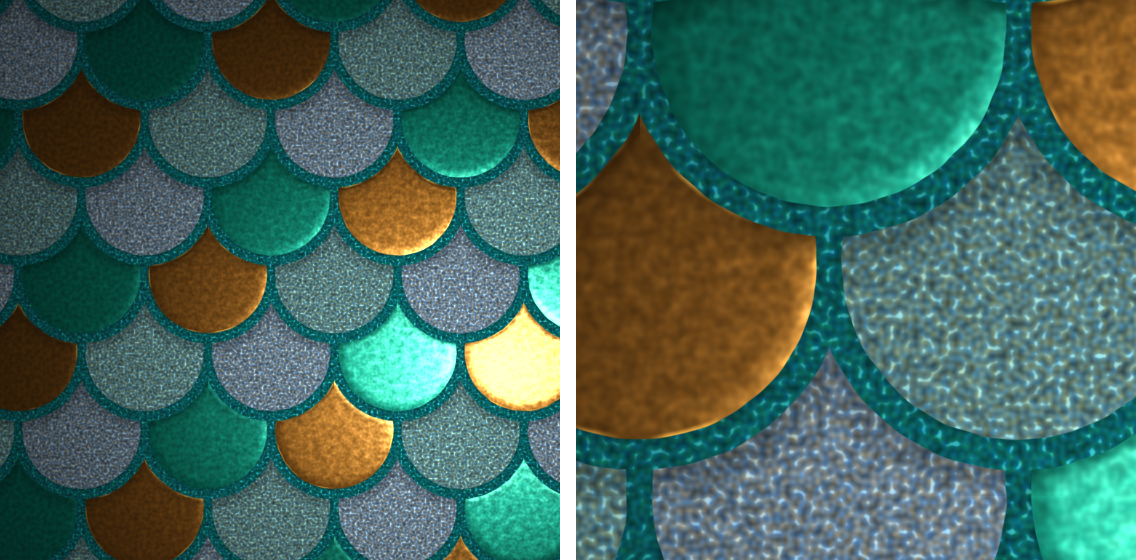
Left: the whole. Right: its middle third, enlarged.
A Shadertoy shader for this pattern:

```glsl
// Overlapping fish scales in foil and glitter paper, lit by a spot at the lower right.

const vec2 PITCH = vec2(0.2257, 0.139);    // column and row spacing
const vec2 ORIGIN = vec2(0.0326, 0.0725);  // centre of the first scale, y down
const float FILL_RADIUS = 0.1055;
const float RIM_RADIUS = 0.1237;
const vec2 HOTSPOT = vec2(0.90, 0.34);

vec2 hash22(vec2 p) {
    vec3 a = fract(p.xyx * vec3(0.1031, 0.1030, 0.0973));
    a += dot(a, a.yzx + 33.33);
    return fract((a.xx + a.yz) * a.zy);
}

float gradDot(vec2 cell, vec2 corner, vec2 f) {
    float angle = 6.2832 * hash22(cell + corner).x;
    return dot(vec2(cos(angle), sin(angle)), f - corner);
}

// Gradient noise, roughly -0.7 to 0.7
float gradientNoise(vec2 p) {
    vec2 i = floor(p), f = p - i;
    vec2 w = f * f * f * (f * (f * 6.0 - 15.0) + 10.0);
    float low = mix(gradDot(i, vec2(0, 0), f), gradDot(i, vec2(1, 0), f), w.x);
    float high = mix(gradDot(i, vec2(0, 1), f), gradDot(i, vec2(1, 1), f), w.x);
    return mix(low, high, w.y);
}

vec2 noise2(vec2 p) {
    return vec2(gradientNoise(p), gradientNoise(p + 71.3));
}

float diffuseLight(vec2 p) {
    vec2 d = p - vec2(0.75, 0.36);
    return 0.36 + 0.64 * exp(-2.2 * dot(d, d));
}

// Matte paper with fine tinted sparkle
vec3 glitter(vec2 p, vec3 base, float light) {
    vec2 fine = noise2(p * 210.0);
    float coarse = gradientNoise(p * 95.0 + 17.0);
    vec3 tint = 1.0 + vec3(0.45, 0.1, -0.25) * fine.y;
    float flake = smoothstep(0.18, 0.55, fine.x) * light * light;
    vec3 paper = base * light * tint * (1.0 + 0.55 * fine.x + 0.25 * coarse);
    return paper + flake * vec3(0.18, 0.27, 0.27);
}

// Crinkled metal; tilt is the slope of the embossed edge
vec3 foil(vec2 p, vec3 base, vec3 sheen, vec2 tilt, float light) {
    vec2 crinkle = 0.10 * noise2(p * vec2(75.0, 95.0)) + 0.07 * noise2(p * 190.0);
    vec2 d = (p + tilt + crinkle - HOTSPOT) * vec2(1.0, 1.25);
    float r2 = dot(d, d);
    float grain = 1.0 + 0.3 * gradientNoise(p * 130.0 + 5.0);
    return base * light * grain + sheen * exp(-6.0 * r2)
         + vec3(0.65, 0.62, 0.5) * exp(-32.0 * r2);
}

// Nearest scale centre in a row: xy = offset from it, z = column
vec3 nearestScale(vec2 p, float row) {
    vec2 g = vec2(p.x, 1.0 - p.y) - ORIGIN;
    float column = round(g.x / PITCH.x - 0.5 * row);
    vec2 offset = g - PITCH * vec2(column + 0.5 * row, row);
    return vec3(offset.x, -offset.y, column);
}

// roof = distance below the covering scale, roofDir = direction towards it
vec3 scaleColor(vec2 p, vec3 cell, float row, float roof, vec2 roofDir, float aa) {
    float light = diffuseLight(p);
    float radius = length(cell.xy);
    float edge = radius - FILL_RADIUS + 0.0012 * gradientNoise(p * 55.0);
    vec2 outward = cell.xy / max(radius, 0.001);
    float lip = smoothstep(-0.026, 0.0, edge);
    float roofLip = 1.0 - smoothstep(0.0, 0.009, roof);
    vec2 tilt = 0.19 * lip * lip * outward + 0.16 * roofLip * roofDir;
    float shade = 0.78 + 0.22 * smoothstep(0.0, 0.025, roof);
    shade *= 0.95 + 0.1 * hash22(vec2(cell.z, row) + 40.0).x;

    // Four finishes follow one another along each row
    float kind = mod(cell.z + 2.0 * row, 4.0);
    vec3 fill;
    if (kind < 0.5) {
        fill = glitter(p, vec3(0.46, 0.54, 0.60), light) * shade;
    } else if (kind < 1.5) {
        fill = foil(p, vec3(0.015, 0.35, 0.29) * shade, vec3(0.22, 0.72, 0.60), tilt, light);
    } else if (kind < 2.5) {
        fill = foil(p, vec3(0.34, 0.20, 0.05) * shade, vec3(0.80, 0.58, 0.27), tilt, light);
        float glint = smoothstep(0.0035, 0.0, min(abs(edge), roof));
        glint *= smoothstep(-0.1, 0.4, gradientNoise(p * 28.0));
        fill += glint * light * vec3(0.5, 0.40, 0.18);
    } else {
        fill = glitter(p, vec3(0.39, 0.55, 0.55), light) * shade;
    }

    vec3 border = glitter(p + 3.7, vec3(0.04, 0.40, 0.41), light);
    border *= 0.85 + 0.15 * smoothstep(0.0, 0.006, edge);
    return mix(fill, border, smoothstep(-aa, aa, edge));
}

void mainImage(out vec4 fragColor, in vec2 fragCoord) {
    vec2 p = fragCoord / iResolution.y;
    float aa = 1.0 / iResolution.y;

    // Each scale overlaps the row below it
    float row = floor((1.0 - p.y - ORIGIN.y) / PITCH.y);
    vec3 upper = nearestScale(p, row);
    vec3 lower = nearestScale(p, row + 1.0);
    float reach = length(upper.xy);
    float roof = reach - RIM_RADIUS + 0.0012 * gradientNoise(p * 48.0 + 9.0);

    vec3 above = scaleColor(p, upper, row, 1.0, vec2(0.0), aa);
    vec3 below = scaleColor(p, lower, row + 1.0, max(roof, 0.0), -upper.xy / max(reach, 0.001), aa);
    vec3 color = mix(above, below, smoothstep(-aa, aa, roof));
    fragColor = vec4(clamp(color, 0.0, 1.0), 1.0);
}
```
